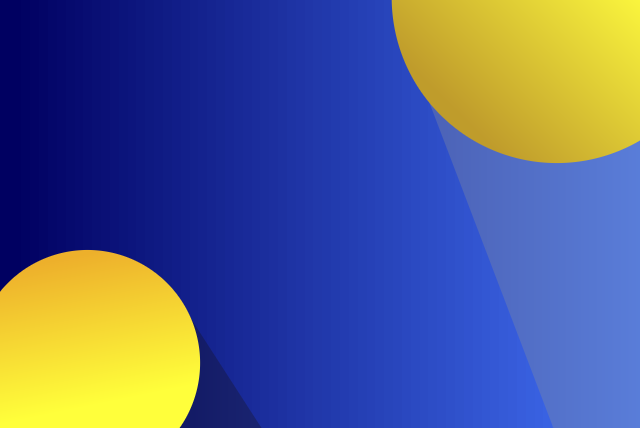
This background is drawn by a Shadertoy shader. Its source:

```glsl
// Two golden discs casting long flat shadows over a deep blue horizontal gradient.

// Layout, in units of canvas height on a 3:2 canvas
const vec2 CANVAS = vec2(1.5, 1.0);
const vec2 LOW_CENTER = vec2(0.205, 0.152);
const float LOW_RADIUS = 0.264;
const vec2 HIGH_CENTER = vec2(1.305, 1.006);
const float HIGH_RADIUS = 0.387;

// Shadow edges: where they meet the floor, and their direction
const vec2 LOW_FOOT = vec2(0.613, 0.0);
const vec2 LOW_CAST = vec2(0.5435, -0.8394);
const vec2 HIGH_FOOT = vec2(1.297, 0.0);
const vec2 HIGH_CAST = vec2(0.357, -0.934);

// Directions in which the discs brighten
const vec2 LOW_LIGHT = vec2(0.2, -0.98);
const vec2 HIGH_LIGHT = vec2(0.70, 0.714);

// Colours
const vec3 NAVY = vec3(0.0, 0.0, 0.38);
const vec3 ROYAL = vec3(0.24, 0.41, 0.92);
const vec3 DUSK_NEAR = vec3(0.075, 0.105, 0.40);
const vec3 DUSK_FAR = vec3(0.10, 0.14, 0.44);
const vec3 HAZE_NEAR = vec3(0.30, 0.39, 0.72);
const vec3 HAZE_FAR = vec3(0.35, 0.49, 0.85);
const vec3 AMBER = vec3(0.93, 0.69, 0.17);
const vec3 LEMON = vec3(1.0, 1.0, 0.23);
const vec3 BRONZE = vec3(0.75, 0.61, 0.17);
const vec3 GOLD = vec3(0.98, 0.96, 0.24);
const float BANDS = 64.0;

// Position of x between two ends, clamped to 0..1
float ramp(float a, float b, float x) {
    return clamp((x - a) / (b - a), 0.0, 1.0);
}

// Antialiased coverage of a signed distance, one pixel wide
float coverage(float dist) {
    return clamp(0.5 - dist * iResolution.y, 0.0, 1.0);
}

// Region ahead of the disc and on one side of its shadow edge
float castShadow(vec2 p, vec2 center, vec2 foot, vec2 dir, float side) {
    float edge = side * dot(p - foot, vec2(-dir.y, dir.x));
    float behind = -dot(p - center, dir);
    return coverage(max(edge, behind));
}

float disc(vec2 p, vec2 center, float radius) {
    return coverage(length(p - center) - radius);
}

void mainImage(out vec4 fragColor, in vec2 fragCoord) {
    vec2 p = fragCoord / iResolution.xy * CANVAS;

    // Softly banded backdrop
    float sweep = ramp(0.04, 1.367, p.x);
    sweep = floor(sweep * BANDS + 0.5) / BANDS;
    vec3 color = mix(NAVY, ROYAL, sweep);

    // Long shadows
    vec3 dusk = mix(DUSK_NEAR, DUSK_FAR, ramp(0.45, 0.61, p.x));
    vec3 haze = mix(HAZE_NEAR, HAZE_FAR, ramp(1.03, 1.5, p.x));
    color = mix(color, dusk, castShadow(p, LOW_CENTER, LOW_FOOT, LOW_CAST, 1.0));
    color = mix(color, haze, castShadow(p, HIGH_CENTER, HIGH_FOOT, HIGH_CAST, -1.0));

    // Discs
    float lowLight = ramp(-0.25, 0.10, dot(p - LOW_CENTER, LOW_LIGHT));
    float highLight = ramp(-0.355, 0.132, dot(p - HIGH_CENTER, HIGH_LIGHT));
    color = mix(color, mix(AMBER, LEMON, lowLight), disc(p, LOW_CENTER, LOW_RADIUS));
    color = mix(color, mix(BRONZE, GOLD, highLight), disc(p, HIGH_CENTER, HIGH_RADIUS));

    fragColor = vec4(color, 1.0);
}
```
